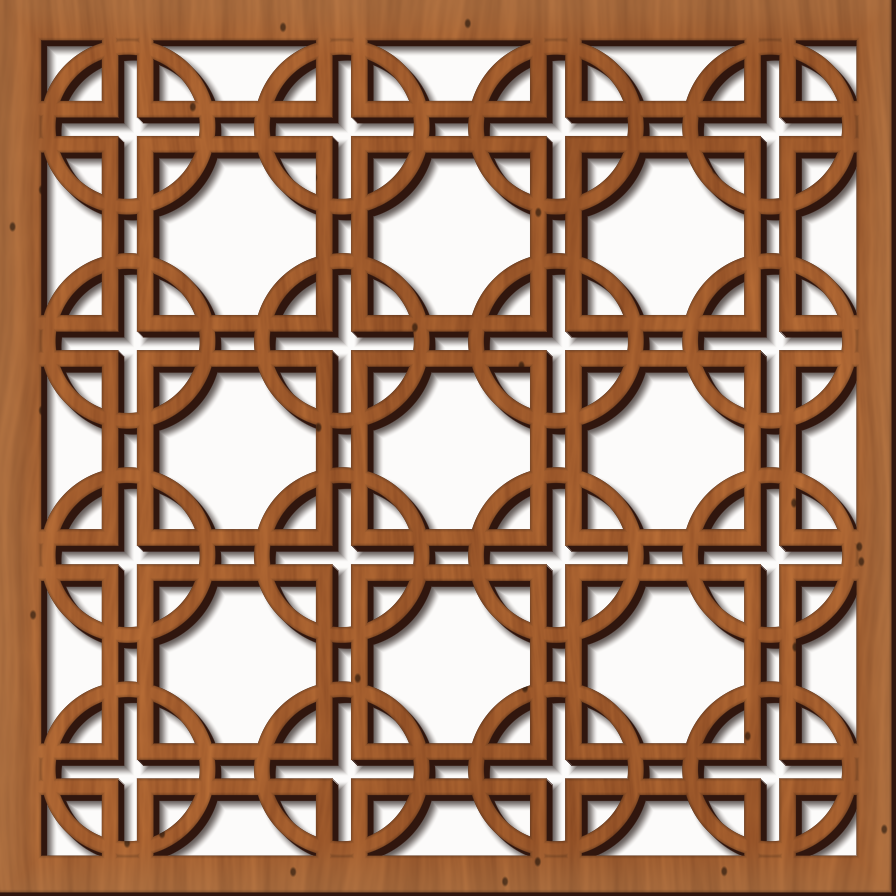
Give the GLSL for this pattern, as a Shadertoy shader.

```glsl
// Pierced wooden lattice panel: four by four rings joined by paired bars, casting a soft shadow.

vec2 hash2(vec2 p) {
    p = vec2(dot(p, vec2(127.1, 311.7)), dot(p, vec2(269.5, 183.3)));
    return fract(sin(p) * 43758.5);
}

// Cellular noise: distance to the nearest scattered point
float cellular(vec2 p) {
    vec2 cell = floor(p), f = fract(p);
    float nearest = 2.0;
    for (int y = -1; y <= 1; y++)
        for (int x = -1; x <= 1; x++) {
            vec2 o = vec2(x, y);
            nearest = min(nearest, length(o + hash2(cell + o) - f));
        }
    return nearest;
}

// Signed distance to the cut panel, negative inside the wood
float panel(vec2 p) {
    vec2 q = p - vec2(0.501, 0.5);
    vec2 id = clamp(floor(q / 0.239), -2.0, 1.0) + 0.5;
    vec2 c = abs(q - id * 0.239);
    float ring = abs(length(c) - 0.0892) - 0.0087;
    float bars = abs(min(c.x, c.y) - 0.0196) - 0.0092;
    float frame = 0.455 - max(abs(q.x), abs(q.y));
    float outer = max(p.x - 0.995, 0.004 - p.y);
    return max(min(frame, min(ring, bars)), outer);
}

// Vertical grain with wavering bands, short fibres and dark pores
vec3 wood(vec2 p) {
    float u = p.x + 0.012 * sin(p.y * 5.0 + p.x * 9.0) + 0.004 * sin(p.y * 17.0 + p.x * 23.0);
    float bands = 0.5 + 0.25 * sin(u * 95.0 + 2.0 * sin(u * 21.0))
                + 0.15 * sin(u * 263.0 + p.y * 6.0) + 0.1 * sin(u * 611.0 - p.y * 9.0);
    float fibres = cellular(vec2(u * 190.0, p.y * 22.0));
    float tone = 0.5 + 0.3 * sin(p.x * 7.0 + 1.5 * sin(p.y * 4.0)) + 0.2 * sin(p.y * 8.0 - p.x * 3.0);
    vec3 col = mix(vec3(0.56, 0.31, 0.15), vec3(0.70, 0.42, 0.21), 0.65 * bands + 0.35 * fibres);
    col *= mix(vec3(0.94, 0.91, 0.88), vec3(1.04), tone);
    // Paler wood toward the rim
    vec2 rim = abs(p - 0.5);
    float pale = smoothstep(0.43, 0.5, max(rim.x, rim.y));
    col = mix(col, vec3(0.65, 0.44, 0.27) * (0.9 + 0.16 * bands), 0.6 * pale);
    // Sparse small knots
    float knot = cellular(p * vec2(9.0, 6.0) + 3.7);
    return col * (1.0 - 0.5 * smoothstep(0.04, 0.015, knot));
}

void mainImage(out vec4 fragColor, in vec2 fragCoord) {
    vec2 p = fragCoord / iResolution.xy;
    float aa = 0.75 / min(iResolution.x, iResolution.y);
    vec2 away = vec2(-1.0, 1.0);
    float face = panel(p);

    // Thickness swept to the lower right
    float side = face;
    for (int i = 1; i <= 6; i++)
        side = min(side, panel(p + away * 0.0011 * float(i)));

    // Backdrop and blurred shadow
    float shade = smoothstep(0.008, -0.005, panel(p + away * 0.0105));
    vec3 col = mix(vec3(0.99, 0.985, 0.98), vec3(0.42, 0.39, 0.38), shade);

    // Dark cut edge, then the front face with a faint bevel
    col = mix(col, vec3(0.19, 0.085, 0.055), smoothstep(aa, -aa, side));
    vec3 front = wood(p) * mix(0.84, 1.02, smoothstep(0.0, 0.004, -face));
    col = mix(col, front, smoothstep(aa, -aa, face));
    fragColor = vec4(col, 1.0);
}
```
